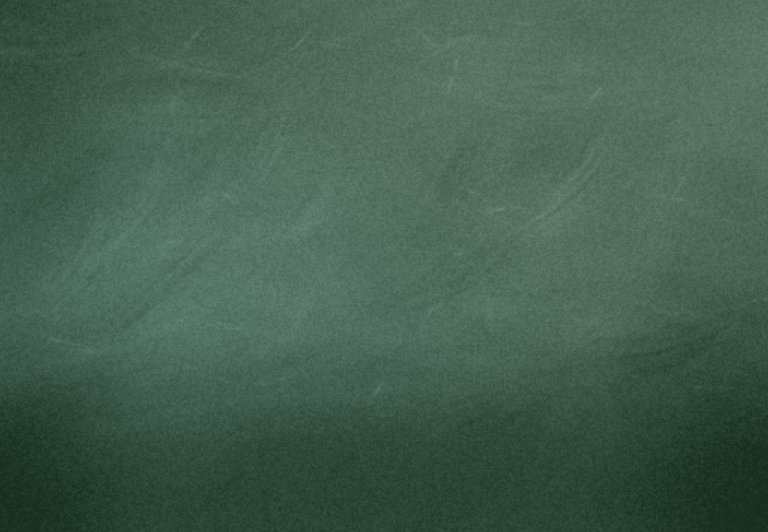
Write a WebGL 2 fragment shader that draws this texture.

```glsl
#version 300 es
precision highp float;
// A worn green chalkboard: uneven light, wiped chalk haze and faint scratches.
// Haze is layered warped sines; eraser smears and chalk marks are scattered by
// hashed loops; a fine crisp grain covers the whole board.

uniform vec2 u_resolution;
out vec4 fragColor;

float hash(vec2 c) {
  vec3 q = fract(c.xyx * 0.1031);
  q += dot(q, q.yzx + 33.33);
  return fract((q.x + q.y) * q.z);
}

mat2 turn(float a) {
  return mat2(cos(a), -sin(a), sin(a), cos(a));
}

// Smoothly interpolated cell values, centred on zero
float grain(vec2 p) {
  vec2 c = floor(p), f = smoothstep(0.0, 1.0, p - c);
  float low = mix(hash(c), hash(c + vec2(1, 0)), f.x);
  float high = mix(hash(c + vec2(0, 1)), hash(c + vec2(1, 1)), f.x);
  return mix(low, high, f.y) - 0.5;
}

// Cloudy haze from turned and warped sines, about -1 to 1
float haze(vec2 p) {
  float sum = 0.0, amp = 0.5;
  for (int i = 0; i < 7; i++) {
    p = turn(0.9) * p * 1.75 + 1.3;
    p += 0.7 * sin(p.yx * 0.8 + float(i));
    sum += amp * sin(p.x) * sin(p.y + 0.6);
    amp *= 0.74;
  }
  return sum;
}

// Broad curved eraser smears with fibres along the stroke
float smears(vec2 p, float aspect) {
  float sum = 0.0;
  for (float i = 0.0; i < 46.0; i++) {
    vec2 centre = vec2(hash(vec2(i, 3.0)) * aspect, mix(0.12, 1.0, hash(vec2(i, 7.0))));
    float angle = mix(0.25, 1.2, hash(vec2(i, 11.0)));
    if (centre.y > 0.75) angle = -0.35 + 0.5 * angle;
    vec2 d = turn(angle) * (p - centre);
    d.y += mix(-1.6, 1.6, hash(vec2(i, 13.0))) * d.x * d.x;
    vec2 q = d / vec2(mix(0.05, 0.18, hash(vec2(i, 17.0))), mix(0.012, 0.055, hash(vec2(i, 19.0))));
    float fibre = 0.6 + 0.3 * sin(d.y * 210.0 + 3.0 * sin(d.y * 61.0 + i) + 2.0 * sin(d.x * 11.0 + i));
    fibre += 0.9 * grain(d * vec2(14.0, 110.0) + i * 17.0);
    sum += mix(-0.19, 0.23, hash(vec2(i, 23.0))) * fibre * exp(-dot(q, q));
  }
  return sum;
}

// Short broken chalk marks, a few of them dark scratches
float marks(vec2 p, float aspect) {
  float sum = 0.0;
  for (float i = 0.0; i < 60.0; i++) {
    vec2 centre = vec2(hash(vec2(i, 41.0)) * aspect, mix(0.2, 1.0, hash(vec2(i, 43.0))));
    float angle = mix(-0.8, 1.3, hash(vec2(i, 47.0)));
    vec2 d = turn(angle) * (p - centre);
    d.y += 2.0 * sin(i * 2.4) * d.x * d.x;
    vec2 q = d / vec2(mix(0.012, 0.055, hash(vec2(i, 53.0))), mix(0.002, 0.008, hash(vec2(i, 59.0))));
    float broken = max(0.0, 0.5 + 1.8 * grain(d * vec2(60.0, 240.0) + i * 9.0));
    sum += mix(-0.2, 0.36, hash(vec2(i, 61.0))) * broken * exp(-dot(q, q));
  }
  return sum;
}

void main() {
  vec2 uv = gl_FragCoord.xy / u_resolution;
  vec2 p = gl_FragCoord.xy / u_resolution.y;
  float aspect = u_resolution.x / u_resolution.y;
  float cloud = haze(p * 1.6 + 2.0);

  // Broad light: dark foot, dim left side, upper left and lower right
  float light = 0.26 + 0.67 * smoothstep(0.04, 0.52, uv.y + 0.05 * cloud);
  light -= 0.36 * (1.0 - smoothstep(0.0, 0.24, uv.x));
  light -= 0.27 * smoothstep(0.55, 1.0, uv.y) * (1.0 - smoothstep(0.15, 0.65, uv.x));
  light -= 0.38 * smoothstep(0.74, 1.0, uv.x) * (1.0 - smoothstep(0.3, 0.75, uv.y));

  // Chalk left on the surface, weaker toward the dark foot
  float chalk = 0.13 * cloud + smears(p, aspect) + marks(p, aspect);
  light += chalk * mix(0.4, 1.0, smoothstep(0.08, 0.4, uv.y));

  // Fine tooth of the board
  light += 0.26 * grain(p * 354.0) + 0.12 * grain(turn(0.6) * p * 170.0);
  light = clamp(light, -0.12, 1.3);

  // Green paint, teal in the middle and greyer toward the upper right
  vec3 colour = mix(vec3(0.12, 0.21, 0.15), vec3(0.34, 0.46, 0.40), light);
  float grey = smoothstep(0.4, 1.6, uv.x + uv.y + 0.1 * cloud) - 0.45;
  colour += grey * light * vec3(0.035, 0.0, -0.008);
  fragColor = vec4(colour, 1.0);
}
```
